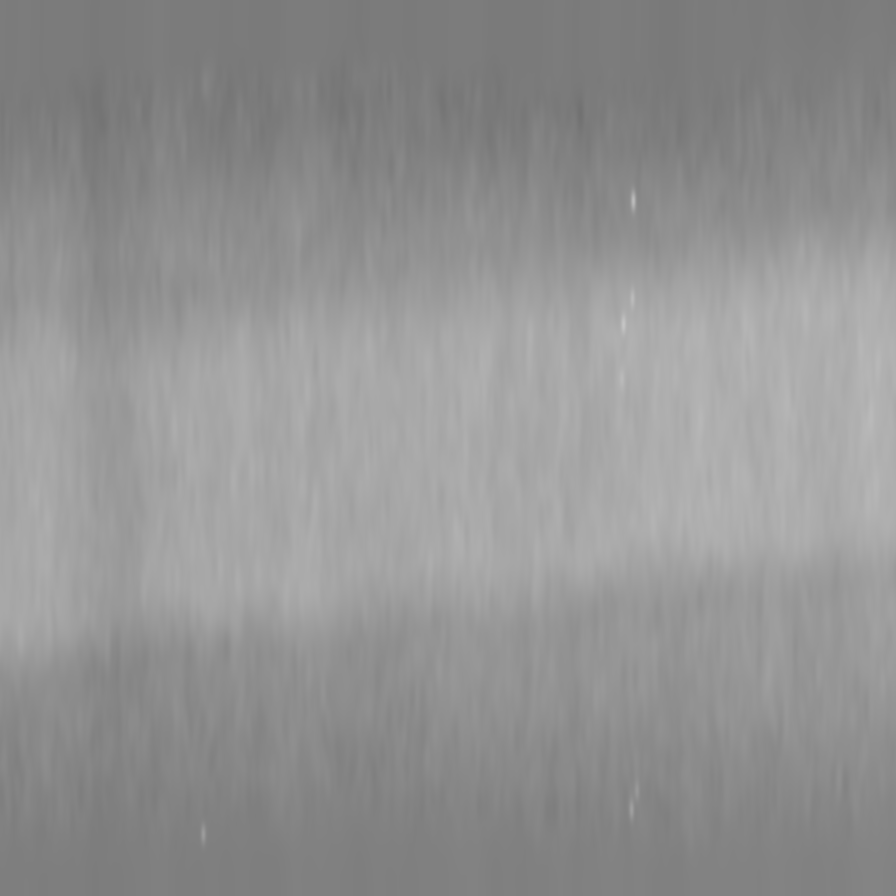
Write a WebGL 2 fragment shader that draws this texture.

```glsl
#version 300 es
precision highp float;
// Brushed grey metal: a pale, slightly tilted band of sheen between darker ends.
// Layered sines shade the broad columns; cellular noise makes the fine vertical
// grain, and a few small bright flecks lie on top.

uniform vec2 u_resolution;
out vec4 outColor;

float hash(vec2 p) {
    vec3 q = fract(p.xyx * vec3(0.1031, 0.1030, 0.0973));
    q += dot(q, q.yzx + 33.33);
    return fract((q.x + q.y) * q.z);
}

// Signed soft spots, one jittered in each cell.
float cellGrain(vec2 p) {
    vec2 cell = floor(p);
    float sum = 0.0;
    for (int j = -1; j <= 1; j++) {
        for (int i = -1; i <= 1; i++) {
            vec2 id = cell + vec2(i, j);
            vec2 centre = id + vec2(hash(id), hash(id + 71.0));
            vec2 d = p - centre;
            float spot = max(0.0, 1.0 - dot(d, d));
            sum += (hash(id + 137.0) - 0.5) * spot * spot;
        }
    }
    return sum;
}

// Soft bell around a column.
float column(float x, float centre, float width) {
    float d = (x - centre) / width;
    return exp(-d * d);
}

float broadColumns(float x) {
    return 0.40 * sin(x * 39.0 + 0.6) + 0.30 * sin(x * 71.0 + 2.1)
         + 0.20 * sin(x * 127.0 + 4.0) + 0.15 * sin(x * 211.0 + 1.3);
}

float sheen(vec2 uv) {
    float x = uv.x;
    float wobble = 0.006 * sin(x * 23.0) + 0.004 * sin(x * 57.0 + 1.0);

    // Darker ends above and below the band.
    float upper = mix(0.565 + 0.015 * x, 0.482, smoothstep(0.69, 0.90, uv.y));
    upper += 0.025 * smoothstep(0.78, 0.92, x) * column(uv.y, 0.86, 0.08);
    float lower = mix(0.492 + 0.02 * x, 0.555 + 0.055 * x, smoothstep(0.02, 0.32, uv.y));
    float ends = mix(lower, upper, smoothstep(0.40, 0.60, uv.y));

    // Pale band with tilted, soft borders.
    float top = 0.625 + 0.095 * x + wobble;
    float bottom = 0.265 + 0.115 * x - wobble;
    float band = smoothstep(bottom - 0.035, bottom + 0.055, uv.y)
               * (1.0 - smoothstep(top - 0.07, top + 0.055, uv.y));
    float core = 0.638 + 0.042 * x + 0.014 * column(x, 0.76, 0.08);
    float tone = mix(ends, core, band);

    // Wide light and dark columns.
    float inside = smoothstep(0.12, 0.35, uv.y) * (1.0 - smoothstep(0.70, 0.90, uv.y));
    tone += inside * (0.016 * column(x, 0.04, 0.04) - 0.030 * column(x, 0.13, 0.055)
                    + 0.012 * column(x, 0.25, 0.05) + 0.010 * column(x, 0.53, 0.04)
                    - 0.012 * column(x, 0.64, 0.04));
    return tone + 0.008 * broadColumns(x + 0.003 * sin(uv.y * 9.0));
}

// Each fleck holds its place and brightness.
float flecks(vec2 uv) {
    vec3 marks[7] = vec3[7](
        vec3(0.707, 0.776, 0.20), vec3(0.706, 0.667, 0.08), vec3(0.696, 0.638, 0.10),
        vec3(0.694, 0.577, 0.04), vec3(0.711, 0.117, 0.07), vec3(0.705, 0.096, 0.10),
        vec3(0.227, 0.069, 0.11));
    float glow = 0.0;
    for (int i = 0; i < 7; i++) {
        vec2 d = (uv - marks[i].xy) / vec2(0.0028, 0.011);
        glow += marks[i].z * exp(-dot(d, d));
    }
    return glow;
}

void main() {
    vec2 uv = gl_FragCoord.xy / u_resolution;

    // Grain fades to plain columns at the top and bottom.
    float edge = 0.015 * sin(uv.x * 9.0 + 1.5) + 0.008 * sin(uv.x * 43.0);
    float grainy = smoothstep(0.03, 0.13, uv.y + edge)
                 * (1.0 - smoothstep(0.88, 0.945, uv.y + edge));
    float grain = 0.028 * cellGrain(uv * vec2(170.0, 32.0))
                + 0.022 * cellGrain(uv * vec2(85.0, 11.0) + 19.0)
                + 0.018 * cellGrain(uv * vec2(31.0, 5.0) + 47.0);

    float tone = sheen(uv) + grain * grainy + flecks(uv);
    outColor = vec4(vec3(tone), 1.0);
}
```
